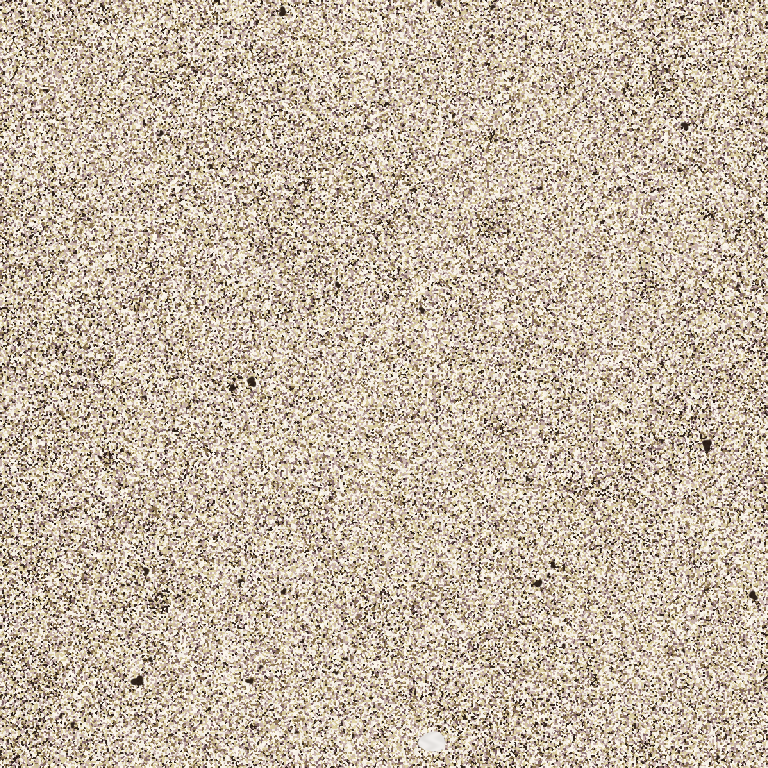
Write a Shadertoy shader that draws this texture.

```glsl
// Pale speckled stone: a dense cellular grain, each cell tinted from a small
// palette by its random tone. Layered sines and faint stains shift the tones,
// then scattered dark specks and one pale chip lie on top.

const float GRAINS = 430.0;        // grain cells across the canvas
const float GRAIN_EDGE = 30.0;     // higher gives crisper grain borders
const float TINT_JITTER = 0.07;
const float DARK_CUT = 0.070;      // cumulative shares of the tone groups
const float MID_CUT = 0.255;
const float LIGHT_CUT = 0.610;
const float OLIVE_SHARE = 0.63;
const float SAND_SHARE = 0.52;
const float PATCH_DEPTH = 0.022;
const float STAIN_DEPTH = 0.22;

const vec3 WHITE = vec3(0.965, 0.945, 0.905);
const vec3 SAND  = vec3(0.85, 0.80, 0.62);
const vec3 ROSE  = vec3(0.78, 0.69, 0.67);
const vec3 OLIVE = vec3(0.54, 0.45, 0.31);
const vec3 MAUVE = vec3(0.51, 0.40, 0.42);
const vec3 UMBER = vec3(0.19, 0.14, 0.11);
const vec3 SPECK = vec3(0.15, 0.10, 0.07);
const vec3 CHIP  = vec3(0.92, 0.91, 0.90);

const vec2 CHIP_CENTRE = vec2(0.563, 0.034);
const vec2 CHIP_RADII = vec2(0.018, 0.013);

// Integer hash giving three values from 0 to 1
vec3 hash3(vec2 cell, float seed) {
    uvec3 v = uvec3(ivec3(vec3(cell, seed)));
    v = v * 1664525u + 1013904223u;
    v.x += v.y * v.z; v.y += v.z * v.x; v.z += v.x * v.y;
    v ^= v >> 16u;
    v.x += v.y * v.z; v.y += v.z * v.x; v.z += v.x * v.y;
    return vec3(v & 0xffffu) / 65535.0;
}

// Broad drift of tone: positive is darker
float patches(vec2 p) {
    float waves = sin(p.x * 9.0 + 2.0 * sin(p.y * 5.0 + 1.0))
                + sin(p.y * 13.0 - p.x * 6.0 + 1.5 * sin(p.x * 17.0))
                + 0.7 * sin(p.x * 31.0 + 2.0 * sin(p.y * 23.0));
    float leftEdge = exp(-p.x * 14.0);
    float rightEdge = smoothstep(0.97, 1.0, p.x);
    return PATCH_DEPTH * (0.6 * waves + 2.5 * leftEdge + 1.5 * rightEdge);
}

// Coverage of irregular blots strewn over a jittered grid
float blots(vec2 p, float grid, float chance, vec2 radii, float blur, float seed) {
    vec2 base = floor(p * grid);
    float cover = 0.0;
    for (int y = -1; y <= 1; y++)
    for (int x = -1; x <= 1; x++) {
        vec2 cell = base + vec2(x, y);
        vec3 place = hash3(cell, seed);
        vec3 form = hash3(cell, seed + 1.0);
        vec2 d = p - (cell + place.xy) / grid;
        float angle = atan(d.y, d.x);
        float wobble = 1.0 + 0.22 * sin(angle * 2.0 + form.x * 6.3)
                     + 0.18 * sin(angle * 3.0 + form.y * 6.3);
        float r = mix(radii.x, radii.y, form.z * form.z * form.z) * wobble;
        float inside = 1.0 - smoothstep(r - blur, r + blur, length(d));
        cover = max(cover, inside * step(place.z, chance));
    }
    return cover;
}

// Palette colour of one grain from its tone and hue draws
vec3 grainColour(float tone, float hue, float jitter) {
    vec3 mid = hue < OLIVE_SHARE ? OLIVE : MAUVE;
    vec3 light = hue < SAND_SHARE ? SAND : ROSE;
    vec3 c = tone < DARK_CUT ? UMBER
           : tone < MID_CUT ? mid
           : tone < LIGHT_CUT ? light : WHITE;
    return c + TINT_JITTER * (jitter - 0.5);
}

// Cellular grain, softly blended at the cell borders
vec3 grain(vec2 p, float darkening) {
    vec2 q = p * GRAINS;
    vec2 base = floor(q);
    vec3 sum = vec3(0.0);
    float total = 0.0;
    for (int y = -1; y <= 1; y++)
    for (int x = -1; x <= 1; x++) {
        vec2 cell = base + vec2(x, y);
        vec3 draw = hash3(cell, 1.0);
        vec2 d = cell + 0.15 + 0.7 * hash3(cell, 2.0).xy - q;
        float weight = exp(-GRAIN_EDGE * dot(d, d));
        sum += weight * grainColour(draw.x - darkening, draw.y, draw.z);
        total += weight;
    }
    return sum / total;
}

void mainImage(out vec4 fragColor, in vec2 fragCoord) {
    vec2 p = fragCoord / iResolution.y;
    float pixel = 1.0 / iResolution.y;

    // Stained grain
    float stain = blots(p, 9.0, 0.4, vec2(0.006, 0.017), 0.008, 11.0);
    vec3 colour = grain(p, patches(p) + STAIN_DEPTH * stain);

    // Dark specks, large and small
    float specks = blots(p, 8.0, 0.6, vec2(0.0025, 0.0075), pixel, 21.0);
    specks = max(specks, blots(p, 13.0, 0.22, vec2(0.0017, 0.0035), pixel, 31.0));
    colour = mix(colour, SPECK, 0.95 * specks);

    // Pale oval chip with a slightly uneven rim
    vec2 d = (p - CHIP_CENTRE) / CHIP_RADII;
    float rim = length(d) + 0.06 * sin(3.0 * atan(d.y, d.x) + 1.0);
    float edge = pixel / CHIP_RADII.y;
    float chip = 1.0 - smoothstep(1.0 - edge, 1.0 + edge, rim);
    vec3 chipColour = CHIP + 0.025 * sin(d.x * 5.0 + 2.0 * sin(d.y * 4.0));
    colour = mix(colour, chipColour, chip);

    fragColor = vec4(clamp(colour, 0.0, 1.0), 1.0);
}
```
